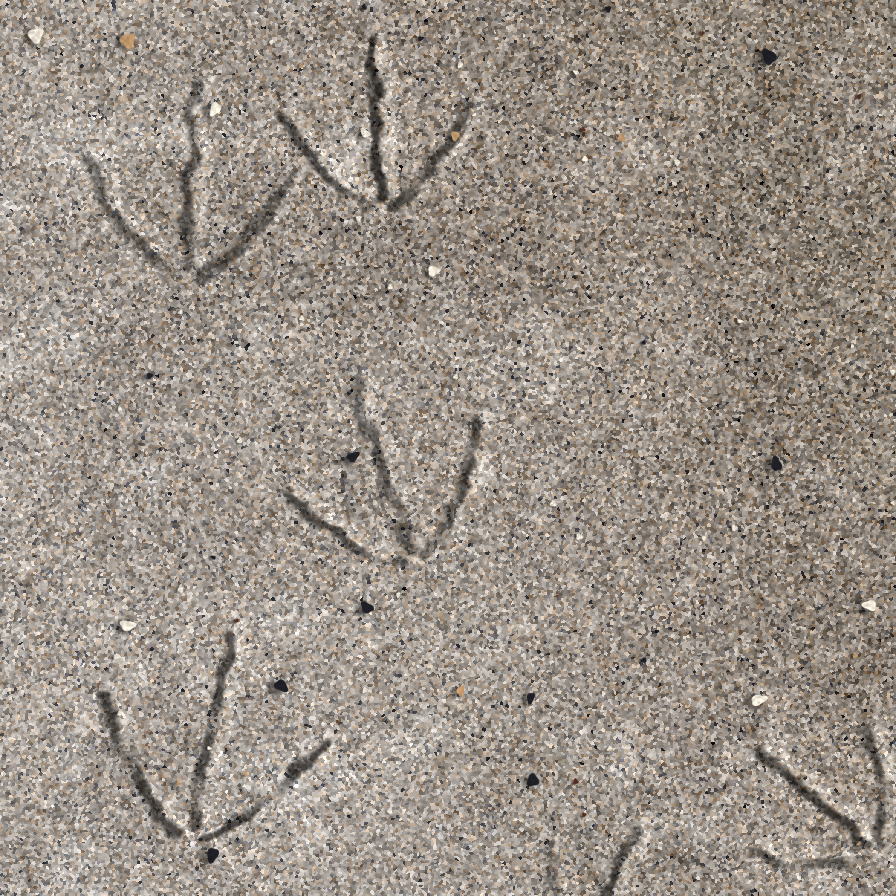
Give the GLSL for this texture, as a Shadertoy shader.

```glsl
// Coarse damp beach sand with three-toed bird tracks, shell chips and dark specks.

float hash(vec2 p) {
    vec3 q = fract(vec3(p.xyx) * 0.1031);
    q += dot(q, q.yzx + 33.33);
    return fract((q.x + q.y) * q.z);
}

float noise(vec2 p) {
    vec2 i = floor(p), f = fract(p);
    f = f * f * (3.0 - 2.0 * f);
    return mix(mix(hash(i), hash(i + vec2(1, 0)), f.x),
               mix(hash(i + vec2(0, 1)), hash(i + vec2(1, 1)), f.x), f.y);
}

float fbm(vec2 p) {
    float sum = 0.0, amp = 0.5;
    for (int i = 0; i < 4; i++) {
        sum += amp * noise(p);
        p = mat2(1.6, 1.2, -1.2, 1.6) * p + 7.3;
        amp *= 0.5;
    }
    return sum;
}

// Toe marks of all tracks: each foot is heel x, heel y, heading, toe length.
float tracks(vec2 p, float width) {
    vec4 feet[6] = vec4[6](
        vec4(0.205, 0.68, -0.06, 0.225), vec4(0.425, 0.76, 0.05, 0.195),
        vec4(0.466, 0.365, 0.33, 0.22), vec4(0.21, 0.055, -0.20, 0.24),
        vec4(0.98, 0.045, 0.84, 0.175), vec4(0.64, -0.06, -0.50, 0.15));
    float ragged = (fbm(p * 40.0) - 0.47) * 0.022;
    float mark = 0.0;
    for (int i = 0; i < 6; i++) {
        for (int toe = -1; toe <= 1; toe++) {
            float side = float(toe), id = float(i * 3 + toe);
            float angle = feet[i].z + 0.72 * side;
            float len = feet[i].w * (1.0 - 0.2 * abs(side));
            vec2 dir = vec2(-sin(angle), cos(angle)), q = p - feet[i].xy;
            float along = dot(q, dir), t = clamp(along / len, 0.1, 1.0);
            float across = dot(q, vec2(dir.y, -dir.x)) + ragged;
            across += side * 0.012 * sin(3.14 * t);
            float d = length(vec2(across, along - t * len));
            float broken = smoothstep(0.15, 0.5, noise(p * 26.0 + id * 5.0));
            float depth = mix(0.55, 1.0, hash(vec2(id, 4.0))) * mix(0.35, 1.0, broken);
            mark = max(mark, depth * (1.0 - smoothstep(0.3, 1.3, d / width)));
        }
    }
    return mark;
}

// Colour offset of the nearest sand grain.
vec3 grain(vec2 p) {
    vec2 base = floor(p), nearest = base;
    float best = 9.0;
    for (int y = -1; y <= 1; y++) {
        for (int x = -1; x <= 1; x++) {
            vec2 c = base + vec2(x, y);
            float d = distance(p, c + vec2(hash(c), hash(c + 71.0)));
            if (d < best) { best = d; nearest = c; }
        }
    }
    float tone = hash(nearest + 13.0) + hash(nearest + 29.0) - 1.0;
    float kind = hash(nearest + 47.0);
    vec3 offset = vec3(0.27 * tone);
    offset += vec3(0.05, -0.01, -0.07) * smoothstep(0.72, 0.95, kind);
    offset -= vec3(0.27, 0.24, 0.19) * step(kind, 0.045);
    return offset;
}

// Scattered chips, one at most per cell, each with a small shadow on its left.
vec3 addChips(vec3 col, vec2 p, float cells, float share, float pixel) {
    vec2 id = floor(p * cells);
    if (hash(id + cells) > share) return col;
    vec2 center = 0.3 + 0.4 * vec2(hash(id + 3.0), hash(id + 17.0));
    vec2 q = fract(p * cells) - center;
    float size = mix(0.045, 0.105, hash(id + 9.0));
    float turn = 6.28 * hash(id + 23.0), kind = hash(id + 37.0);
    mat2 spin = mat2(cos(turn), sin(turn), -sin(turn), cos(turn));
    float stretch = mix(0.9, 1.7, hash(id + 51.0));
    vec2 s = spin * q * vec2(1.0, 1.0);
    s.y *= stretch;
    float rim = size * (1.0 + 0.16 * sin(3.0 * atan(s.y, s.x) + turn * 4.0));
    float edge = pixel * cells;
    float shadow = 1.0 - smoothstep(0.0, size, length(q + size * vec2(0.8, 0.25)) - size * 0.5);
    float body = 1.0 - smoothstep(-edge, edge, length(s) - rim);
    vec3 chip = vec3(0.95, 0.92, 0.86);
    if (kind > 0.58) chip = vec3(0.76, 0.60, 0.43);
    if (kind > 0.72) chip = vec3(0.34, 0.17, 0.12);
    if (kind > 0.80) chip = vec3(0.12, 0.12, 0.15);
    chip *= 0.86 + 0.25 * noise(q * 30.0 + id);
    return mix(col * (1.0 - 0.4 * shadow), chip, body);
}

void mainImage(out vec4 fragColor, in vec2 fragCoord) {
    vec2 p = fragCoord / iResolution.y;
    float pixel = 1.0 / iResolution.y;

    // Broad light: pale grey on the left, browner and darker at the upper right
    float dim = smoothstep(0.35, 1.5, p.x + 0.6 * p.y);
    vec3 col = mix(vec3(0.645, 0.62, 0.595), vec3(0.55, 0.515, 0.475), dim);
    col += 0.13 * (fbm(p * 7.0) - 0.47);
    col += vec3(0.07, 0.075, 0.08) * smoothstep(0.57, 0.75, fbm(p * 13.0 + 4.0));

    // Pressed toes, their lit ridges and the crumbled sand around them
    float dark = tracks(p, 0.0075);
    float ridge = tracks(p - vec2(0.012, 0.005), 0.012);
    float disturbed = tracks(p, 0.05);
    float slope = fbm(p * 42.0) - fbm(p * 42.0 + vec2(0.22, 0.12));
    col += slope * mix(0.12, 0.5, disturbed);
    col += vec3(0.13, 0.13, 0.125) * ridge * (1.0 - dark);

    // Grain in two sizes
    col += grain(p * 310.0);
    col += 0.16 * (noise(p * 190.0) - 0.5);
    col = mix(col, col * 0.32, 0.95 * dark);

    col = addChips(col, p, 11.0, 0.14, pixel);
    col = addChips(col, p + 0.37, 29.0, 0.10, pixel);
    fragColor = vec4(clamp(col, 0.0, 1.0), 1.0);
}
```
